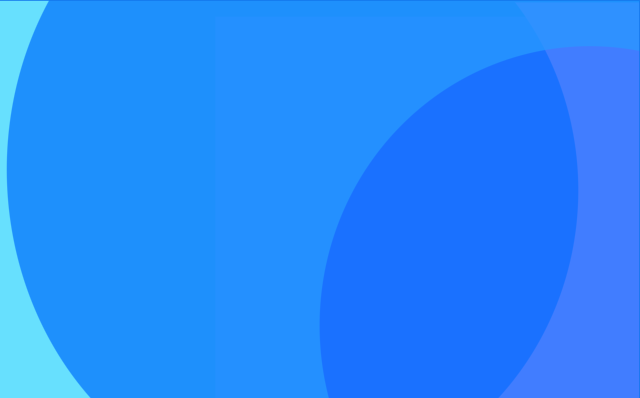
Reproduce this background procedurally as a Shadertoy shader.

```glsl
// Flat blue backdrop of large overlapping translucent ellipses.
// Each ellipse is an approximate distance field, blended as a layer with
// smooth edges; a faint panel and thin border lines finish it.
// Lengths are measured in canvas heights, origin at the lower left.

const vec3 AZURE  = vec3(0.118, 0.565, 0.990);
const vec3 PANEL  = vec3(0.142, 0.565, 1.000);
const vec3 CYAN   = vec3(0.405, 0.880, 0.995);
const vec3 SKY    = vec3(0.185, 0.570, 1.000);
const vec3 COBALT = vec3(0.100, 0.445, 1.000);
const vec3 VIOLET = vec3(0.255, 0.490, 1.000);
const vec3 BORDER = vec3(0.070, 0.460, 0.920);

// Signed distance estimate, negative inside the ellipse.
float ellipseDistance(vec2 p, vec2 center, vec2 radii) {
    vec2 q = p - center;
    float k = length(q / radii);
    return k * (k - 1.0) / max(length(q / (radii * radii)), 1e-4);
}

// Coverage of the region where the distance is negative.
float coverage(float d, float softness) {
    return 1.0 - smoothstep(-softness, softness, d);
}

void mainImage(out vec4 fragColor, in vec2 fragCoord) {
    vec2 p = fragCoord / iResolution.y;
    float aspect = iResolution.x / iResolution.y;
    float soft = max(0.8 / iResolution.y, 0.0015);

    // Shape masks
    float leftDisc  = coverage(ellipseDistance(p, vec2(0.734, 0.574), vec2(0.717, 0.811)), soft);
    float rightDisc = coverage(ellipseDistance(p, vec2(0.734, 0.522), vec2(0.719, 0.753)), soft);
    float lowDisc   = coverage(ellipseDistance(p, vec2(1.482, 0.182), vec2(0.679, 0.702)), soft);
    float panel     = coverage(max(0.541 - p.x, p.y - 0.958), soft);
    float rightSide = step(0.734, p.x);
    float veil      = rightSide * (1.0 - rightDisc) * coverage(p.y - 0.994, soft);

    // Base field, cyan corner on the left, pale veil on the right
    vec3 color = mix(AZURE, PANEL, panel);
    color = mix(color, CYAN, (1.0 - rightSide) * (1.0 - leftDisc));
    color = mix(color, SKY, veil);

    // Lower disc changes hue where it leaves the main ellipse
    color = mix(color, mix(COBALT, VIOLET, veil), lowDisc);

    // Thin lines along the top and right borders
    float borderDistance = min(1.0 - p.y, aspect - p.x);
    color = mix(color, BORDER, 0.8 * coverage(borderDistance - 0.002, 0.001));

    fragColor = vec4(color, 1.0);
}
```
